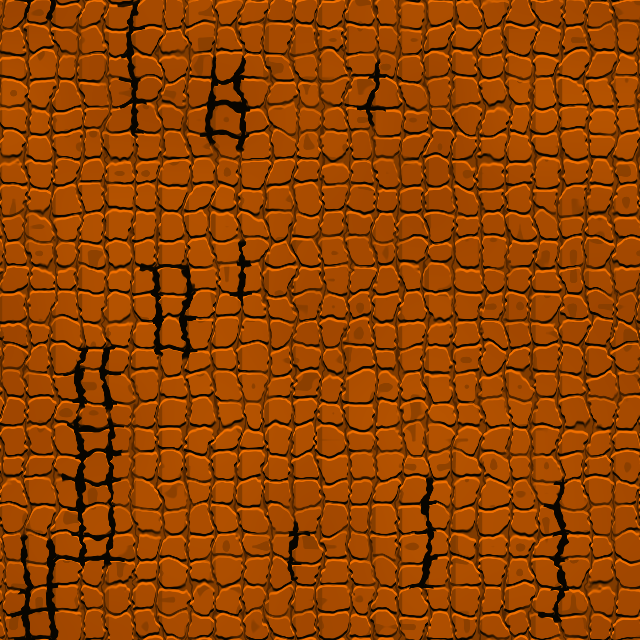
A WebGL 2 fragment shader for this texture:

```glsl
#version 300 es
precision highp float;

#define GRID 24.0          // stones across and down
#define WARP 0.42          // slow bend of the joints
#define JAG 0.16           // fine raggedness of the joints
#define JOINT vec2(0.065, 0.04)
#define ROUNDING 0.26
#define EMBOSS 0.05        // half thickness of lit and shaded edges
#define RUN 6.0            // longest crack in stones, divides GRID
#define CRACK_RATE 0.17
#define LADDER_RATE 0.4
#define CRACK_WIDTH 0.125

uniform vec2 u_resolution;
out vec4 fragColor;

const vec3 STONE_DARK = vec3(0.61, 0.265, 0.0);
const vec3 STONE_LIGHT = vec3(0.72, 0.33, 0.0);
const vec3 MORTAR = vec3(0.50, 0.23, 0.0);
const vec3 SEAM = vec3(0.30, 0.135, 0.0);
const vec3 HIGHLIGHT = vec3(0.95, 0.44, 0.0);
const vec3 SHADOW = vec3(0.03, 0.02, 0.0);

float hash(vec2 p) {
    return fract(sin(dot(p, vec2(127.1, 311.7))) * 43758.5453);
}

// Value noise that wraps with the canvas; frequency is per stone.
float noise(vec2 p, float frequency) {
    p *= frequency;
    float period = GRID * frequency;
    vec2 i = floor(p), f = fract(p);
    f = f * f * (3.0 - 2.0 * f);
    vec2 a = mod(i, period), b = mod(i + 1.0, period);
    return mix(mix(hash(a), hash(vec2(b.x, a.y)), f.x),
               mix(hash(vec2(a.x, b.y)), hash(b), f.x), f.y);
}

vec2 warp(vec2 p) {
    vec2 bend = vec2(noise(p, 1.0), noise(p + vec2(7.0, 3.0), 1.5)) - 0.5;
    float jag = noise(p + 11.0, 6.0) - 0.5;
    return p + WARP * bend + JAG * jag * vec2(1.0, 0.35);
}

float smoothMin(float a, float b, float k) {
    float h = max(k - abs(a - b), 0.0) / k;
    return min(a, b) - h * h * k * 0.25;
}

float band(float dist, float halfWidth, float blur) {
    return 1.0 - smoothstep(-blur, blur, abs(dist) - halfWidth);
}

// Joints between stones: 1 in the groove, 0 on the stone.
float groove(vec2 p, float blur) {
    vec2 q = warp(p);
    vec2 d = abs(q - floor(q + 0.5)) - JOINT;
    return 1.0 - smoothstep(-blur, blur, smoothMin(d.x, d.y, ROUNDING));
}

// Strength of a vertical crack along one column of joints.
float crackRun(float column, float y) {
    column = mod(column, GRID);
    float s = y / RUN + hash(vec2(column, 5.0));
    vec2 id = vec2(column, mod(floor(s), GRID / RUN));
    float t = fract(s), len = mix(0.4, 1.0, hash(id + 3.3));
    return step(hash(id + 0.7), CRACK_RATE) * smoothstep(0.0, 0.04, t)
         * (1.0 - smoothstep(len - 0.04, len, t));
}

// Some cracks also split the next column, like a ladder.
float strand(float column, float y) {
    float paired = step(hash(vec2(mod(column, GRID), 9.0)), LADDER_RATE);
    return max(crackRun(column, y), paired * crackRun(column - 1.0, y));
}

float cracks(vec2 p, float blur) {
    vec2 q = warp(p), nearest = floor(q + 0.5);
    float width = CRACK_WIDTH * (0.4 + noise(p + 5.0, 3.0));
    float strength = strand(nearest.x, q.y);
    float upright = strength * band(q.x - nearest.x, width * strength, blur);

    // Short rungs leave the cracks along the horizontal joints.
    float column = floor(q.x), f = fract(q.x);
    float left = strand(column, nearest.y), right = strand(column + 1.0, nearest.y);
    float reach = 0.7 * hash(mod(vec2(column, nearest.y), GRID) + 1.9);
    float fromLeft = left * (1.0 - smoothstep(reach - blur, reach + blur, f));
    float fromRight = right * (1.0 - smoothstep(reach - blur, reach + blur, 1.0 - f));
    float rung = max(max(fromLeft, fromRight), left * right * step(0.25, reach));
    return max(upright, rung * band(q.y - nearest.y, width * 0.65, blur));
}

void main() {
    float scale = GRID / min(u_resolution.x, u_resolution.y);
    vec2 p = gl_FragCoord.xy * scale;
    float blur = max(0.6 * scale, 0.012);
    vec2 q = warp(p), cell = mod(floor(q), GRID);

    // Stone faces with broad stains and small pits
    float tone = 0.8 * noise(p, 0.25) + 0.25 * hash(cell + 2.1);
    vec3 color = mix(STONE_DARK, STONE_LIGHT, clamp(tone, 0.0, 1.0));
    color = mix(color, MORTAR, 0.7 * smoothstep(0.83, 0.88, noise(p + 17.0, 2.0)));

    // Straight worn strips under the ragged joints
    float column = floor(p.x + 0.5);
    float worn = smoothstep(0.35, 0.5, noise(vec2(column, p.y), 1.0));
    color = mix(color, MORTAR, 0.85 * worn * band(p.x - column, 0.085, blur));
    color = mix(color, MORTAR, groove(p, blur));
    float seam = q.x - floor(q.x + 0.5) - 0.03;
    color = mix(color, SEAM, 0.9 * band(seam, 0.032, blur));

    // Light from above: lit upper edges, shaded lower edges
    vec2 lift = vec2(0.0, EMBOSS);
    float relief = groove(p + lift, blur) - groove(p - lift, blur);
    float wear = smoothstep(0.1, 0.45, noise(p + 23.0, 1.0));
    color = mix(color, HIGHLIGHT, max(relief, 0.0) * mix(0.6, 1.0, wear));
    color = mix(color, SHADOW, max(-relief, 0.0) * mix(0.55, 1.0, wear));

    color = mix(color, SHADOW, cracks(p, blur));
    fragColor = vec4(color, 1.0);
}
```
